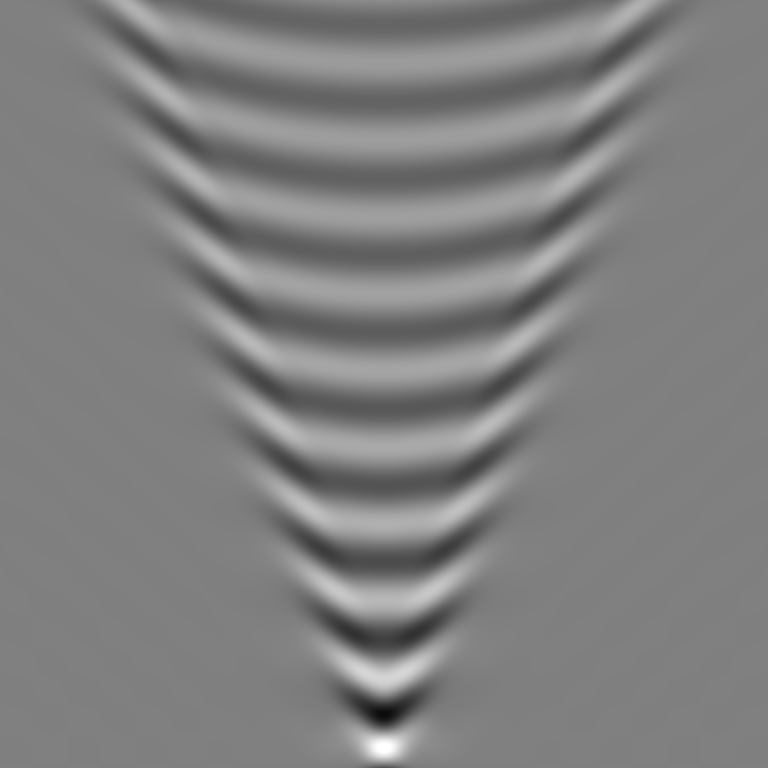
A three.js fragment shader for this background:

```glsl
// Grey wake of waves spreading upward from a point at the bottom centre.
// Plane waves of every heading are summed; their interference forms the
// curved transverse crests and the slanted arms along the wedge edge.

#define SOURCE vec2(0.5, 0.005)   // where the wake starts
#define WAVELENGTH 0.1            // crest spacing along the axis
#define AMPLITUDE 0.33            // overall wave height
#define FADE_START 0.70           // heading (radians) where waves start fading
#define FADE_END 1.00             // steepest heading that is summed
#define STEPS 128                 // samples of the heading
#define REST_GREY 0.5             // tone of still water

varying vec2 vUv;

const float TAU = 6.2831853;

// Height of the wake; p.x runs across and p.y along the axis.
float wakeHeight(vec2 p) {
  float waveNumber = TAU / WAVELENGTH;
  float stepSize = FADE_END / float(STEPS);
  float sum = 0.0;

  for (int i = 0; i < STEPS; i++) {
    float heading = (float(i) + 0.5) * stepSize;
    float secant = 1.0 / cos(heading);
    float weight = 1.0 - smoothstep(FADE_START, FADE_END, heading);

    // Left and right headings combine into one symmetric product.
    float alongPhase = waveNumber * p.y * secant;
    float acrossPhase = waveNumber * p.x * secant * tan(heading);
    sum += weight * sin(alongPhase) * cos(acrossPhase);
  }
  return 2.0 * AMPLITUDE * sum * stepSize;
}

void main() {
  float grey = clamp(REST_GREY + wakeHeight(vUv - SOURCE), 0.0, 1.0);
  gl_FragColor = vec4(vec3(grey), 1.0);
}
```
